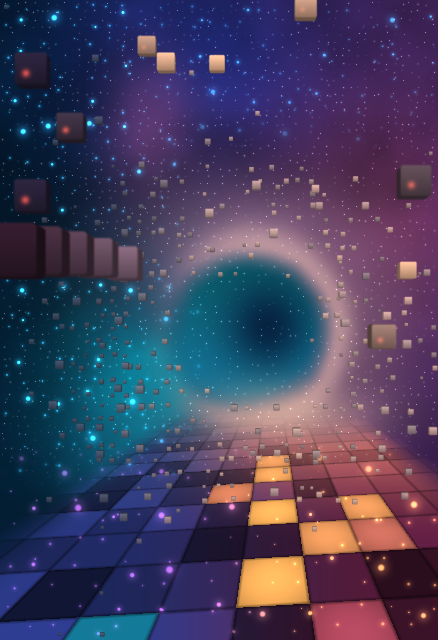
This background is drawn by a Shadertoy shader. Its source:

```glsl
const vec2 HOLE = vec2(0.388, 0.482);
const vec3 CREAM = vec3(0.9, 0.73, 0.64);
const vec3 GOLD = vec3(1.0, 0.7, 0.36);
const vec3 CYAN = vec3(0.2, 0.75, 0.95);

float hash(vec2 p) {
  vec3 q = fract(p.xyx * 0.1031);
  q += dot(q, q.yzx + 33.33);
  return fract((q.x + q.y) * q.z);
}
vec2 hash2(vec2 p) { return vec2(hash(p), hash(p + 47.3)); }
float noise(vec2 p) {
  vec2 i = floor(p), f = fract(p);
  f = f * f * (3.0 - 2.0 * f);
  return mix(mix(hash(i), hash(i + vec2(1, 0)), f.x),
             mix(hash(i + vec2(0, 1)), hash(i + 1.0), f.x), f.y);
}
float fbm(vec2 p) {
  return 0.53 * noise(p) + 0.27 * noise(p * 2.03 + 17.0) + 0.14 * noise(p * 4.1 + 51.0);
}
float glow(vec2 p, vec2 centre, vec2 radius) {
  vec2 d = (p - centre) / radius;
  return exp(-dot(d, d));
}
float boxMask(vec2 p, float size, float blur) {
  float d = length(max(abs(p) - size * 0.8, 0.0)) - size * 0.2;
  return 1.0 - smoothstep(-blur, blur, d);
}
// One round star with a soft halo per grid cell
float stars(vec2 p, float scale, float seed, float density) {
  vec2 id = floor(p * scale) + seed;
  float d = length(fract(p * scale) - 0.25 - 0.5 * hash2(id));
  float r = mix(0.03, 0.085, hash(id + 9.1));
  float shape = 1.0 - smoothstep(r * 0.4, r * 1.2, d) + 0.35 * exp(-d * d / (r * r * 4.0));
  return shape * step(hash(id + 3.7), density);
}
// Front face over a darker side that recedes toward the hole
vec3 cube(vec3 col, vec2 p, vec2 centre, float size, vec3 tint, float blur) {
  vec2 q = p - centre, recede = normalize(HOLE - centre) * size * 0.1;
  for (int i = 4; i > 0; i--)
    col = mix(col, tint * 0.5, boxMask(q - recede * float(i), size * 0.96, blur));
  return mix(col, tint * (0.88 + 0.2 * q.y / size), boxMask(q, size, blur));
}
vec3 cubeField(vec3 col, vec2 p, float scale, float seed, float blur) {
  vec2 cell = floor(p * scale), id = cell + seed;
  vec2 centre = (cell + 0.3 + 0.4 * hash2(id)) / scale;
  float ring = exp(-pow(abs(length(centre - HOLE) - 0.21) / 0.09, 2.0));
  float density = 0.38 * ring + 0.25 * glow(centre, vec2(0.18, 0.45), vec2(0.1, 0.25));
  float warmth = smoothstep(0.12, 0.36, centre.x) * mix(0.5, 1.0, hash(id + 8.0));
  vec3 tint = mix(vec3(0.3, 0.34, 0.44), vec3(1.0, 0.8, 0.73), warmth);
  vec3 drawn = cube(col, p, centre, mix(0.08, 0.19, hash(id + 5.0)) / scale, tint, blur);
  return mix(col, drawn, 0.85 * step(hash(id + 2.0), density));
}
vec3 nebula(vec2 p) {
  vec3 col = mix(vec3(0.01, 0.09, 0.16), vec3(0.22, 0.12, 0.3), smoothstep(0.06, 0.45, p.x));
  col = mix(col, vec3(0.09, 0.14, 0.42), 0.85 * glow(p, vec2(0.3, 0.93), vec2(0.22, 0.19)));
  col = mix(col, vec3(0.42, 0.24, 0.46), 0.75 * glow(p, vec2(0.235, 0.8), vec2(0.07, 0.11)));
  col = mix(col, vec3(0.47, 0.2, 0.36), 0.75 * glow(p, vec2(0.6, 0.66), vec2(0.14, 0.17)));
  col *= 0.6 + 0.85 * fbm(p * 7.0);
  col = mix(col, vec3(0.6, 0.46, 0.57), 0.9 * glow(p, vec2(0.39, 0.6), vec2(0.17, 0.11)));
  col = mix(col, vec3(0.52, 0.38, 0.47), 0.75 * glow(p, vec2(0.53, 0.47), vec2(0.11, 0.13)));
  float teal = glow(p, vec2(0.22, 0.39), vec2(0.135, 0.15)) * (0.6 + 0.8 * fbm(p * 9.0));
  return mix(col, vec3(0.04, 0.52, 0.62), min(teal, 0.95));
}
vec3 portal(vec3 col, vec2 p) {
  vec2 q = (p - HOLE) / 0.122;
  float r = length(q) + 0.14 * (fbm(p * 12.0) - 0.5);
  float side = 0.1 + 0.55 * smoothstep(-0.9, 0.6, q.x + 0.4 * abs(q.y));
  col = mix(col, vec3(0.83, 0.67, 0.66), side * exp(-pow(abs(r - 1.14) / 0.22, 2.0)));
  vec3 inner = mix(vec3(0.07, 0.44, 0.57), vec3(0.04, 0.36, 0.42), smoothstep(-0.6, 0.8, q.y));
  inner = mix(inner, vec3(0.02, 0.13, 0.25), 0.97 * glow(p, vec2(0.419, 0.49), vec2(0.065, 0.07)));
  return mix(col, inner, 1.0 - smoothstep(0.74, 1.14, r));
}
// Perspective tiles: x counts columns, y counts rows into the distance
vec3 tileFloor(vec3 col, vec2 p) {
  float x = p.x - 0.427, depth = max(0.46 - p.y, 0.03);
  vec2 grid = vec2(x / (0.285 * depth) + 0.5, 1.784 / max(depth + 0.06 * x, 0.03) - 4.39);
  vec2 id = floor(grid), f = abs(fract(grid) - 0.5), aa = fwidth(grid) + 0.012;
  vec2 inside = 1.0 - smoothstep(0.475 - aa, 0.475 + aa, f);
  float rnd = hash(id + 80.0), far = smoothstep(0.15, 0.34, p.y);
  vec3 tile = mix(vec3(0.12, 0.16, 0.38), vec3(0.28, 0.09, 0.19), smoothstep(0.15, 0.6, p.x));
  vec3 distant = mix(vec3(0.22, 0.3, 0.5), vec3(0.84, 0.46, 0.42), smoothstep(0.22, 0.46, p.x));
  tile = mix(tile * (0.5 + rnd), distant, far * (0.5 + 0.4 * rnd));
  // Column, row and warmth of the glowing tiles
  vec3 lit[9] = vec3[9](vec3(0, 0, 1), vec3(0, 2, 1), vec3(0, 4, 0.9), vec3(0, 5, 0.8),
    vec3(1, 1, 0.8), vec3(2, 1, 0.45), vec3(2, 2, 0.8), vec3(-1, 3, 0.6), vec3(1, -1, 0.15));
  for (int i = 0; i < 9; i++) {
    vec3 light = mix(vec3(0.62, 0.2, 0.36), GOLD, lit[i].z) * (1.08 - 0.6 * dot(f, f));
    tile = mix(tile, light, step(distance(id, lit[i].xy), 0.1));
  }
  tile = mix(tile, vec3(0.08, 0.48, 0.6), step(distance(id, vec2(-2, -1)), 0.1));
  tile *= mix(0.6, 1.0, inside.x * inside.y);
  float cover = 1.0 - smoothstep(3.6, 5.2, abs(grid.x - 0.3));
  return mix(col, tile, cover * (1.0 - smoothstep(0.29, 0.37, p.y)));
}

void mainImage(out vec4 fragColor, in vec2 fragCoord) {
  vec2 p = fragCoord / iResolution.y;
  float pixel = 1.0 / iResolution.y, ground = 1.0 - smoothstep(0.22, 0.34, p.y);
  vec3 col = tileFloor(portal(nebula(p), p), p);
  col = mix(col, CREAM, 0.65 * glow(p, vec2(0.45, 0.35), vec2(0.13, 0.045)));
  // Stars, dust and floor sparks
  float cool = max(1.0 - smoothstep(0.15, 0.36, p.x), 0.6 * smoothstep(0.72, 0.9, p.y));
  col += CYAN * cool * (1.0 - ground) * (stars(p, 17.0, 3.0, 0.6) + 0.5 * stars(p, 38.0, 21.0, 0.6));
  col += 0.28 * (1.0 - ground) * stars(p, 85.0, 61.0, 0.55);
  vec3 spark = mix(vec3(0.5, 0.25, 0.55), GOLD * 0.8, smoothstep(0.28, 0.5, p.x));
  col += spark * ground * (stars(p, 13.0, 35.0, 0.6) + 0.6 * stars(p, 29.0, 52.0, 0.5));
  // Drifting cubes and the slab of cubes on the left
  col = cubeField(col, p, 48.0, 11.0, pixel);
  col = cubeField(col, p, 29.0, 73.0, pixel);
  for (float t = 1.0; t >= 0.0; t -= 0.25)
    col = cube(col, p, vec2(0.015 + 0.175 * t, 0.61 - 0.02 * t * t), mix(0.042, 0.025, t),
               mix(vec3(0.2, 0.11, 0.18), vec3(0.52, 0.4, 0.48), t), 0.003);
  // Near cubes: position, half size and warmth
  vec4 near[10] = vec4[10](vec4(0.229, 0.93, 0.014, 0.75), vec4(0.259, 0.904, 0.014, 0.95),
    vec4(0.339, 0.902, 0.012, 1), vec4(0.478, 0.99, 0.017, 0.8), vec4(0.048, 0.893, 0.025, 0),
    vec4(0.109, 0.803, 0.021, 0.1), vec4(0.047, 0.695, 0.025, 0), vec4(0.65, 0.718, 0.024, 0.25),
    vec4(0.6, 0.474, 0.019, 0.55), vec4(0.638, 0.578, 0.013, 0.95));
  for (int i = 0; i < 10; i++) {
    vec4 c = near[i];
    vec3 tint = mix(vec3(0.17, 0.14, 0.24), vec3(1.0, 0.77, 0.62), c.w);
    col = cube(col, p, c.xy, c.z, tint, mix(0.003, pixel, c.w));
    col += vec3(0.7, 0.2, 0.12) * (1.0 - c.w) * glow(p, c.xy - c.z * 0.3, vec2(c.z * 0.25));
  }
  fragColor = vec4(clamp(col, 0.0, 1.0), 1.0);
}
```
